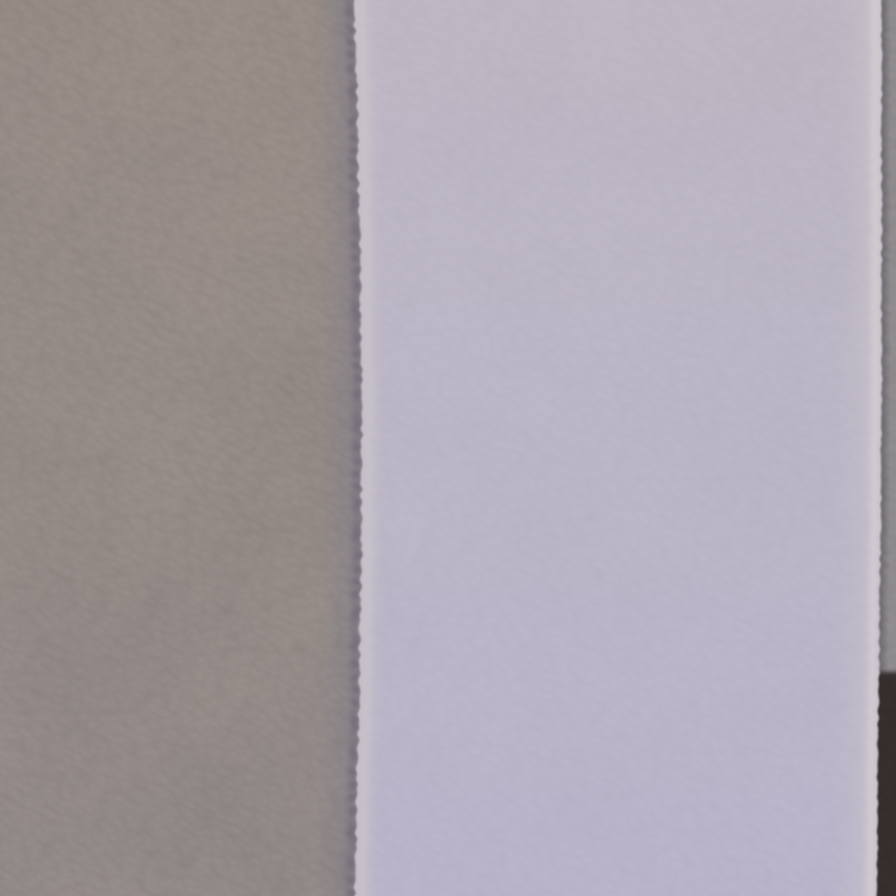
A Shadertoy shader for this texture:

```glsl
// A pale lilac paper strip with frayed, lightly raised edges lies on brown card.
// Soft distance bands build the edges; layered sines bend and fray them, and
// stretched cellular noise gives the fibres, with broad sines for mottling.
#define LEFT_EDGE 0.3955
#define LEFT_BOW 0.0080
#define RIGHT_EDGE 0.9790
#define FRAY 0.0016
#define SOFTNESS 0.0022
#define CORNER_TOP 0.250
#define FIBRE_GAIN 0.040
#define MOTTLE_GAIN 0.010
#define CARD vec3(0.575, 0.538, 0.525)
#define PAPER vec3(0.730, 0.710, 0.773)
#define RIM vec3(0.785, 0.762, 0.785)
#define SHADE vec3(0.455, 0.425, 0.475)

vec2 hash2(vec2 p) {
    vec3 q = fract(p.xyx * vec3(0.1031, 0.1030, 0.0973));
    q += dot(q, q.yzx + 33.33);
    return fract((q.xx + q.yz) * q.zy);
}

// Distance to the nearest scattered cell point
float cells(vec2 p) {
    vec2 id = floor(p), f = fract(p);
    float nearest = 2.0;
    for (int y = -1; y <= 1; y++)
    for (int x = -1; x <= 1; x++) {
        vec2 o = vec2(x, y);
        vec2 d = o + hash2(id + o + 50.0) - f;
        nearest = min(nearest, dot(d, d));
    }
    return sqrt(nearest);
}

// Low-frequency uneven tone, roughly -1 to 1
float mottle(vec2 p) {
    float sum = 0.0, gain = 0.5;
    for (int i = 0; i < 5; i++) {
        sum += gain * sin(p.x + 1.7 * sin(p.y * 0.8)) * sin(p.y + 1.3 * sin(p.x * 0.7));
        p = mat2(1.3, 1.1, -1.1, 1.3) * p + 2.1;
        gain *= 0.72;
    }
    return sum;
}

// Fine slanted fibres, centred on zero
float fibres(vec2 uv) {
    vec2 p = mat2(0.88, 0.47, -0.47, 0.88) * uv;
    float coarse = cells(p * vec2(55.0, 110.0));
    float fine = cells(p.yx * vec2(150.0, 95.0) + 17.0);
    return 0.5 - 0.55 * coarse - 0.45 * fine;
}

// Irregular sideways wobble along a cut edge
float fray(float y) {
    return FRAY * (0.5 * sin(y * 263.0 + 2.0 * sin(y * 71.0))
                 + 0.35 * sin(y * 419.0 + 1.5 * sin(y * 97.0))
                 + 0.3 * sin(y * 37.0));
}

float band(float d, float width) {
    return exp(-d * d / (width * width));
}

void mainImage(out vec4 fragColor, in vec2 fragCoord) {
    vec2 uv = fragCoord / iResolution.xy;
    float soft = max(SOFTNESS, 1.0 / iResolution.x);

    // Signed distances, positive to the right of each edge
    float left = uv.x - LEFT_EDGE - LEFT_BOW * sin(3.14159 * uv.y) - fray(uv.y);
    float right = uv.x - RIGHT_EDGE - 0.005 * smoothstep(0.0, 0.6, uv.y)
                - 0.6 * fray(uv.y + 3.7);
    float grain = fibres(uv);
    float tone = mottle(uv * 14.0);

    // Brown card, warmer at the top and cooler beside the paper
    vec3 card = CARD + mix(vec3(-0.012, -0.006, 0.000), vec3(0.012, 0.004, -0.006), uv.y);
    card = mix(card, vec3(0.530, 0.510, 0.530), 0.8 * smoothstep(-0.050, -0.010, left));
    card += MOTTLE_GAIN * tone * vec3(1.2, 1.0, 0.8) + FIBRE_GAIN * grain;
    float ragged = 0.75 + 0.25 * sin(uv.y * 311.0 + 3.0 * sin(uv.y * 53.0));
    card = mix(card, SHADE, 0.85 * ragged * band(left + 0.005, 0.006));

    // Lilac paper, bluer towards the bottom, with pale rims
    vec3 paper = PAPER + mix(vec3(-0.008, -0.008, 0.014), vec3(0.008, 0.004, -0.010), uv.y);
    paper += 0.5 * MOTTLE_GAIN * tone + 0.55 * FIBRE_GAIN * grain;
    paper = mix(paper, RIM, 0.85 * band(left - 0.007, 0.010));
    paper = mix(paper, RIM, 0.45 * smoothstep(-0.055, -0.010, right));
    paper = mix(paper, RIM + 0.035, 0.85 * band(right + 0.007, 0.007));

    // Narrow grey margin and the dark block in the lower right corner
    vec3 margin = mix(vec3(0.440, 0.425, 0.445), vec3(0.555, 0.540, 0.555),
                      smoothstep(0.0, 0.012, right));
    margin += FIBRE_GAIN * grain;
    float block = 1.0 - smoothstep(-0.005, 0.005, uv.y - CORNER_TOP);
    margin = mix(margin, vec3(0.205, 0.180, 0.175) + 0.02 * grain, block);

    vec3 color = mix(card, paper, smoothstep(-soft, soft, left));
    color = mix(color, margin, smoothstep(-soft, soft, right));
    fragColor = vec4(clamp(color, 0.0, 1.0), 1.0);
}
```
